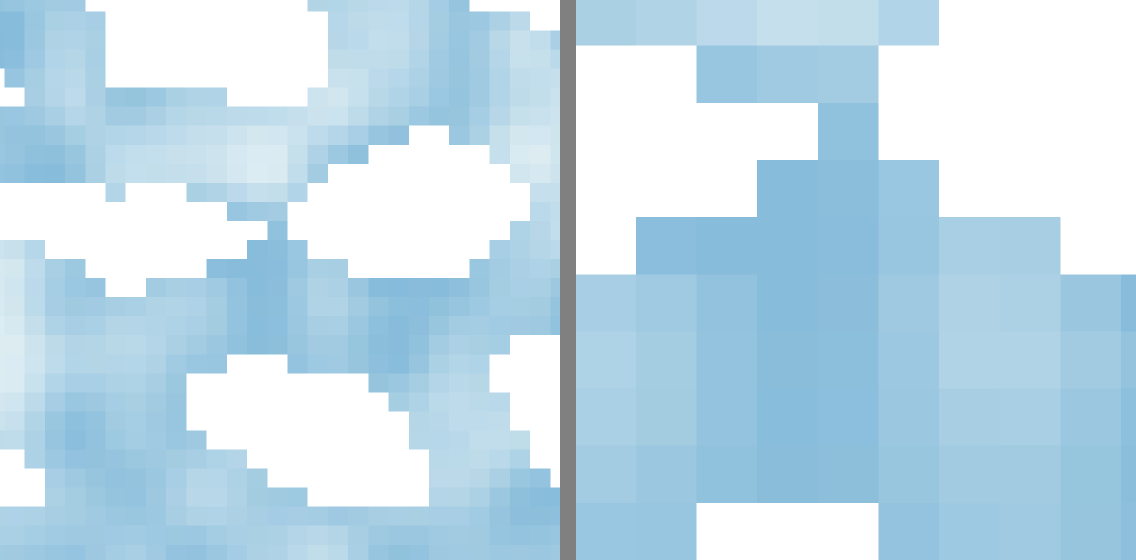
Left: the whole. Right: its middle third, enlarged.
Write a Shadertoy shader that draws this pattern.

```glsl
const vec2 GRID = vec2(27.7, 29.4);        // tiles across the canvas
const vec2 GRID_SHIFT = vec2(0.78, 0.2);
const vec2 GAP_PITCH = vec2(0.65, 0.4);    // spacing of the white gaps
const vec2 GAP_RADII = vec2(0.268, 0.111);
const vec3 DEEP_BLUE = vec3(0.53, 0.737, 0.857);
const vec3 PALE_BLUE = vec3(0.86, 0.925, 0.95);
const int SAMPLES = 2;                     // per axis, for smooth tile edges

vec2 hash22(vec2 p) {
    vec3 q = fract(vec3(p.xyx) * vec3(0.1031, 0.1030, 0.0973));
    q += dot(q, q.yzx + 33.33);
    return fract((q.xx + q.yz) * q.zy);
}

float valueNoise(vec2 p) {
    vec2 i = floor(p), f = fract(p);
    f = f * f * (3.0 - 2.0 * f);
    float low = mix(hash22(i).x, hash22(i + vec2(1, 0)).x, f.x);
    float high = mix(hash22(i + vec2(0, 1)).x, hash22(i + vec2(1, 1)).x, f.x);
    return mix(low, high, f.y);
}

vec2 warp(vec2 p, float frequency, float amount) {
    vec2 n = vec2(valueNoise(p * frequency + 17.0), valueNoise(p * frequency + 53.0));
    return p + amount * (n - 0.5);
}

float ellipse(vec2 p, vec2 radii, float angle) {
    float c = cos(angle), s = sin(angle);
    return length(vec2(c * p.x + s * p.y, c * p.y - s * p.x) / radii) - 1.0;
}

// Negative inside the gaps: tilted ellipses in staggered rows
float gapField(vec2 p, vec2 pitch, vec2 radii) {
    float nearest = 10.0;
    float baseRow = floor(p.y / pitch.y);
    for (int j = -1; j <= 1; j++) {
        float row = baseRow + float(j);
        float stagger = fract(0.77 + 0.42 * row);
        float baseColumn = floor(p.x / pitch.x - stagger + 0.5);
        for (int i = -1; i <= 1; i++) {
            float column = baseColumn + float(i);
            vec2 id = vec2(column, row) + 40.0;
            vec2 jitter = (hash22(id) - 0.5) * vec2(0.14, 0.18);
            vec2 center = (vec2(column + stagger, row + 0.5) + jitter) * pitch;
            vec2 shape = hash22(id + 71.0);
            float stretch = mix(0.88, 1.12, shape.x);
            float tilt = -0.25 + 0.6 * (shape.y - 0.5);
            vec2 size = radii * vec2(stretch, 1.0 / stretch);
            nearest = min(nearest, ellipse(p - center, size, tilt));
        }
    }
    return nearest;
}

vec3 blueTone(vec2 p, vec2 tile, float shore) {
    float tone = 0.5 * valueNoise(p * 4.2 + 9.0) + 0.5 * valueNoise(p * 8.5 + 31.0);
    tone += 0.1 * (smoothstep(0.0, 0.5, shore) - 0.5);
    vec3 color = mix(DEEP_BLUE, PALE_BLUE, clamp(0.34 + 1.6 * (tone - 0.5), 0.0, 1.0));
    float tint = hash22(tile + 90.0).x - 0.5;
    return color + tint * vec3(0.009, 0.005, -0.008);
}

vec3 tileColor(vec2 uv) {
    vec2 tile = floor(uv * GRID + GRID_SHIFT);
    vec2 center = (tile + 0.5 - GRID_SHIFT) / GRID;
    vec2 bent = warp(warp(center, 4.0, 0.13), 9.0, 0.05);
    float shore = gapField(bent, GAP_PITCH, GAP_RADII);
    return shore < 0.0 ? vec3(1.0) : blueTone(center, tile, shore);
}

void mainImage(out vec4 fragColor, in vec2 fragCoord) {
    vec3 sum = vec3(0.0);
    for (int y = 0; y < SAMPLES; y++) {
        for (int x = 0; x < SAMPLES; x++) {
            vec2 offset = (vec2(x, y) + 0.5) / float(SAMPLES) - 0.5;
            sum += tileColor((fragCoord + offset) / iResolution.xy);
        }
    }
    fragColor = vec4(sum / float(SAMPLES * SAMPLES), 1.0);
}
```
